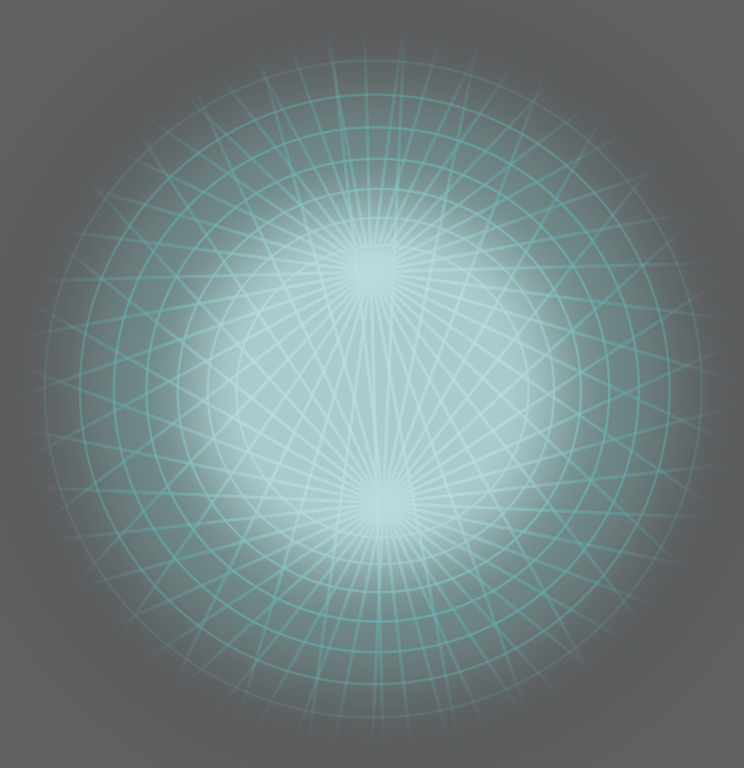
Reproduce this background procedurally as a Shadertoy shader.

```glsl
// A pale teal glow on grey, overlaid by two fans of rays and a set of rings.
// Rays come from folding the angle around each hub; rings from circle distances.
// Radial ramps set the colour and the fading of every line.

const float TAU = 6.2831853;

// Layout, in units of the canvas height
const vec2 GLOW_CENTER = vec2(0.489, 0.494);
const vec2 TOP_HUB = vec2(0.483, 0.646);
const vec2 BOTTOM_HUB = vec2(0.499, 0.345);
const float RAY_COUNT = 40.0;
const float TOP_TURN = -0.026;     // clockwise from straight up, radians
const float BOTTOM_TURN = 0.045;
const float RAY_HALF_WIDTH = 0.0021;
const float HUB_RADIUS = 0.042;

const int RING_COUNT = 8;
const vec2 RING_CENTER = vec2(0.498, 0.4905);
const vec2 RING_DRIFT = vec2(-0.002, 0.0005);
const float RING_RADIUS = 0.1901;
const float RING_STEP = 0.0345;
const float RING_GROWTH = 0.00085;
const float RING_HALF_WIDTH = 0.0016;

// Colours
const vec3 GREY = vec3(0.358, 0.363, 0.369);
const vec3 CORNER_GREY = vec3(0.380, 0.382, 0.378);
const vec3 HALO = vec3(0.435, 0.530, 0.530);
const vec3 CORE = vec3(0.665, 0.795, 0.805);
const vec3 PALE_LINE = vec3(0.735, 0.860, 0.865);
const vec3 TEAL_LINE = vec3(0.390, 0.670, 0.680);

// Falls from 1 at the inner radius to 0 at the outer one
float fade(float inner, float outer, float r) {
    return 1.0 - smoothstep(inner, outer, r);
}

float stroke(float dist, float halfWidth, float pixel) {
    return fade(halfWidth - 0.7 * pixel, halfWidth + 0.7 * pixel, abs(dist));
}

// Evenly spaced rays around a hub
float rayFan(vec2 p, vec2 hub, float turn, float pixel) {
    vec2 d = p - hub;
    float sector = TAU / RAY_COUNT;
    float angle = atan(d.x, d.y + 1e-6) - turn;
    float folded = mod(angle + 0.5 * sector, sector) - 0.5 * sector;
    return stroke(length(d) * sin(folded), RAY_HALF_WIDTH, pixel);
}

// Slightly drifting circles with widening gaps
float rings(vec2 p, float pixel) {
    float cover = 0.0;
    for (int i = 0; i < RING_COUNT; i++) {
        float k = float(i);
        float radius = RING_RADIUS + k * (RING_STEP + k * RING_GROWTH);
        float dist = length(p - RING_CENTER - k * RING_DRIFT) - radius;
        cover = max(cover, stroke(dist, RING_HALF_WIDTH, pixel));
    }
    return cover;
}

float hubGlow(vec2 p, vec2 hub) {
    vec2 d = (p - hub) / HUB_RADIUS;
    return exp(-dot(d, d));
}

void mainImage(out vec4 fragColor, in vec2 fragCoord) {
    float pixel = 1.0 / iResolution.y;
    vec2 p = fragCoord * pixel;
    float r = length(p - GLOW_CENTER);

    // Background glow
    vec3 color = mix(GREY, CORNER_GREY, smoothstep(0.47, 0.64, r));
    color = mix(color, HALO, fade(0.295, 0.470, r));
    color = mix(color, CORE, fade(0.165, 0.315, r));

    // Soft light around the hubs
    float hubs = max(hubGlow(p, TOP_HUB), hubGlow(p, BOTTOM_HUB));
    color = mix(color, PALE_LINE, 0.55 * hubs);

    // Line colour and strength by distance from the middle
    vec3 lineColor = mix(TEAL_LINE, PALE_LINE, fade(0.16, 0.34, r));
    float strength = 0.72 * fade(0.31, 0.485, r);

    float topRays = rayFan(p, TOP_HUB, TOP_TURN, pixel);
    float bottomRays = rayFan(p, BOTTOM_HUB, BOTTOM_TURN, pixel);
    float rayStrength = strength * mix(0.65, 1.0, fade(0.18, 0.34, r));
    float clear = (1.0 - rayStrength * topRays)
                * (1.0 - rayStrength * bottomRays)
                * (1.0 - strength * rings(p, pixel));
    color = mix(lineColor, color, clear);

    fragColor = vec4(color, 1.0);
}
```
